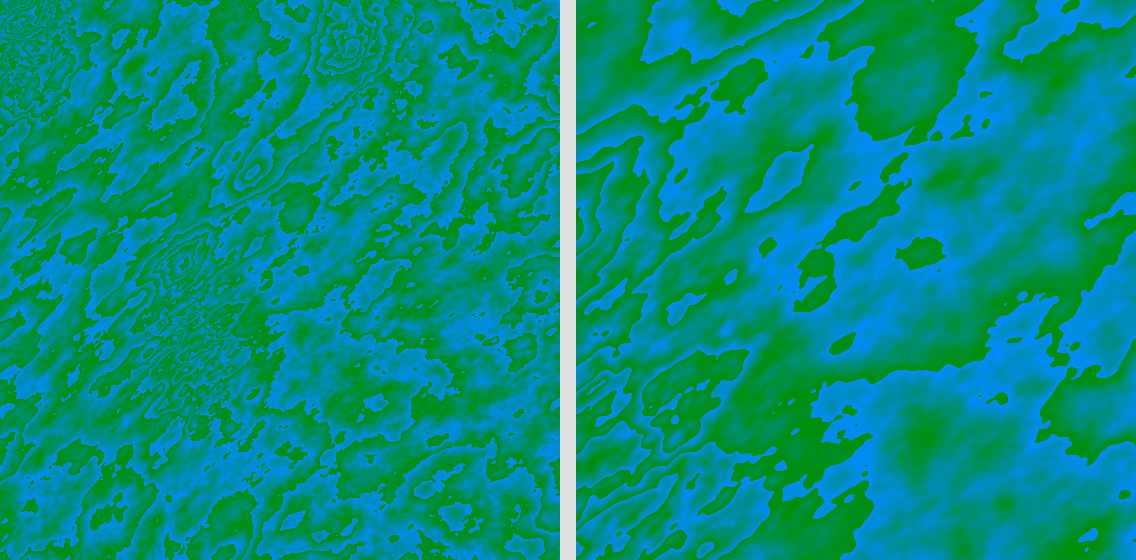
Left: the whole. Right: its middle third, enlarged.
Write a Shadertoy shader that draws this texture.

```glsl
#define SLANT 0.74
#define STRETCH 2.0
#define FREQUENCY 9.0
#define OCTAVES 6
#define GAIN 0.58
#define BANDS 1.5
#define STEEPNESS 2.0
#define WARP 0.04
#define BLUE_BIAS 1.08
#define GREEN_LEVEL 0.56

vec3 hash3(vec3 p) {
    p = fract(p * vec3(0.1031, 0.1030, 0.0973));
    p += dot(p, p.yxz + 33.33);
    return fract((p.xxy + p.yxx) * p.zyx);
}

// Cellular noise: one signed, jittered bump per cell
float bumpNoise(vec2 p, float seed) {
    vec2 cell = floor(p);
    float sum = 0.0;
    for (int y = -1; y <= 1; y++) {
        for (int x = -1; x <= 1; x++) {
            vec2 neighbour = cell + vec2(x, y);
            vec3 rnd = hash3(vec3(neighbour + 71.0, seed));
            vec2 offset = p - neighbour - rnd.xy;
            float falloff = max(0.0, 1.0 - dot(offset, offset));
            sum += (2.0 * rnd.z - 1.0) * falloff * falloff * falloff;
        }
    }
    return sum;
}

// Fractal sum, stretched along the slanted grain
float terrain(vec2 uv) {
    vec2 p = uv + WARP * sin(5.0 * uv.yx + vec2(0.6, 2.1));
    float c = cos(SLANT), s = sin(SLANT);
    vec2 grain = vec2(c * p.x + s * p.y, c * p.y - s * p.x);
    grain *= FREQUENCY * vec2(1.0 / STRETCH, 1.0);

    float height = 0.0, amplitude = 1.0;
    for (int i = 0; i < OCTAVES; i++) {
        float seed = 17.0 + 13.0 * float(i);
        height += amplitude * bumpNoise(grain + 0.37 * seed, seed);
        // Finer layers are a little rounder
        grain *= vec2(2.1, 1.95);
        amplitude *= GAIN;
    }
    return height;
}

// Regions where the contours crowd together
float crowding(vec2 uv) {
    float waves = cos(10.0 * (uv.x - 0.35)) * cos(5.5 * (uv.y - 0.4));
    return smoothstep(0.3, 1.0, waves) * max(0.0, 1.1 - uv.x);
}

void mainImage(out vec4 fragColor, in vec2 fragCoord) {
    vec2 uv = fragCoord / iResolution.y;
    float height = BANDS * terrain(uv) * (1.0 + STEEPNESS * crowding(uv)) + 0.35;

    // Sawtooth ramp with its wrap softened within one pixel
    float edge = clamp(0.3 * fwidth(height), 0.001, 0.3);
    float ramp = fract(height);
    ramp = min(ramp, (1.0 - ramp) / edge);

    float blue = pow(clamp(ramp, 0.0, 1.0), BLUE_BIAS);
    fragColor = vec4(0.0, GREEN_LEVEL - 0.01 * blue, blue, 1.0);
}
```
